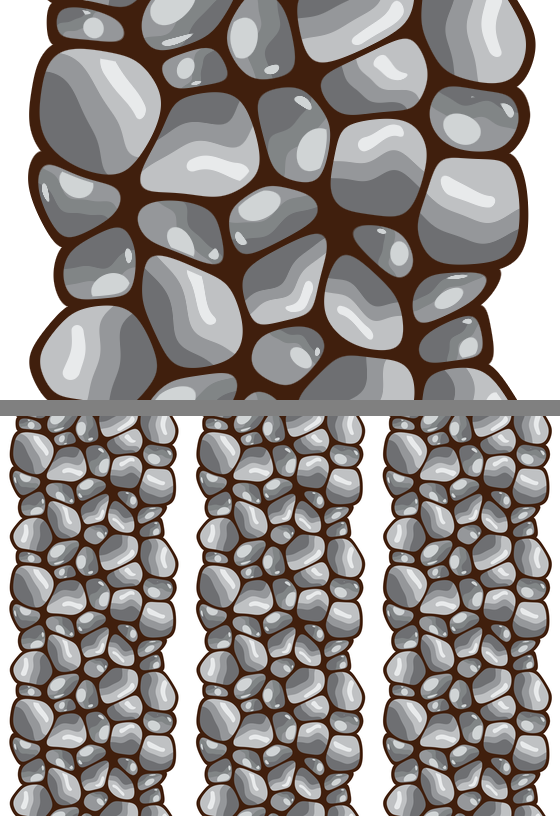
Top: one tile. Bottom: repeated 3 by 3.
Give the GLSL for this texture, as a WebGL 1 fragment shader.

```glsl
precision highp float;
uniform vec2 u_resolution;

const float TAU = 6.2831853;
const float ASPECT = 1.399;
const float COLUMNS = 5.0;
const float ROWS = 5.0;
const float MARGIN = 0.116;        // empty space beside the outer columns
const float EDGE_INSET = 0.045;    // stones never come closer to the sides
const float CORE_HALF = 0.48;      // half width of the solid mortar core
const float JITTER = 0.46;
const float SIZE_SPREAD = 0.022;   // power weight of the largest stones
const float HALF_GAP = 0.008;
const float OUTLINE = 0.023;
const float SHARPNESS = 50.0;      // higher gives tighter stone corners
const float WARP = 0.016;
const float SMOOTH_SIZE = 0.58;    // larger stones get the plain bands
const vec2 SEED = vec2(17.0, 43.0);

const vec3 PAPER = vec3(1.0);
const vec3 MORTAR = vec3(0.25, 0.12, 0.05);
const vec3 DARK = vec3(0.43, 0.437, 0.447);
const vec3 SLATE = vec3(0.507, 0.52, 0.527);
const vec3 GREY = vec3(0.585, 0.592, 0.602);
const vec3 SILVER = vec3(0.75, 0.757, 0.765);
const vec3 PALE = vec3(0.815, 0.832, 0.836);
const vec3 GLEAM = vec3(0.91, 0.917, 0.922);

vec3 hash3(vec2 c) {
  vec3 h = fract(c.xyx * vec3(0.1031, 0.1030, 0.0973));
  h += dot(h, h.yxz + 33.33);
  return fract((h.xxy + h.yzz) * h.zyx);
}

vec2 cellSize() {
  return vec2((ASPECT - 2.0 * MARGIN) / COLUMNS, 1.0 / ROWS);
}

vec2 wrapRow(vec2 cell) {
  return vec2(cell.x, mod(cell.y, ROWS)) + SEED;
}

// Odd columns are staggered by half a row
float stagger(float column) {
  return 0.5 * mod(column, 2.0);
}

// Site position in xy, power weight in z
vec3 site(vec2 cell) {
  vec3 h = hash3(wrapRow(cell));
  vec2 at = cell + 0.5 + vec2(0.0, stagger(cell.x)) + JITTER * (h.xy - 0.5);
  return vec3(at * cellSize() + vec2(MARGIN, 0.0), SIZE_SPREAD * h.z * h.z);
}

// Rounded power cell: x = signed distance, y = radius
vec2 stone(vec2 p, vec2 cell, vec3 s) {
  float side = abs(p.x - 0.5 * ASPECT) - 0.5 * ASPECT + EDGE_INSET;
  float walls = exp(SHARPNESS * side);
  float reach = 0.0;
  for (int i = -2; i <= 2; i++) {
    for (int j = -2; j <= 2; j++) {
      if (i == 0 && j == 0) continue;
      vec3 other = site(cell + vec2(float(i), float(j)));
      vec2 toOther = other.xy - s.xy;
      float span = max(length(toOther), 0.001);
      float offset = 0.5 * (span + (s.z - other.z) / span) - HALF_GAP;
      walls += exp(SHARPNESS * (dot(p - s.xy, toOther / span) - offset));
      reach += exp(-SHARPNESS * offset);
    }
  }
  return vec2(log(walls), -1.3 * log(reach)) / SHARPNESS;
}

float cover(float d) {
  return clamp(0.5 - d * u_resolution.y, 0.0, 1.0);
}

vec3 shadeStone(vec2 p, vec3 s, vec2 shape, vec3 h) {
  float r = max(shape.y, 0.04);
  float depth = shape.x / r;
  float angle = TAU * h.x;
  vec2 dir = vec2(cos(angle), sin(angle));
  vec2 q = (p - s.xy) / r;
  float u = dot(q, dir);
  float v = dot(q, vec2(-dir.y, dir.x));
  float wave = u + 0.2 * sin(2.4 * v + TAU * h.y) + 0.06 * sin(5.0 * v + TAU * h.z);
  bool plain = s.z > SIZE_SPREAD * SMOOTH_SIZE * SMOOTH_SIZE;

  // Three wavy tone bands
  vec3 color = mix(DARK, plain ? GREY : SLATE, cover((-0.42 - wave) * r));
  color = mix(color, plain ? SILVER : GREY, cover(((plain ? 0.02 : 0.2) - wave) * r));

  if (plain) {
    // Long gleam following the bands
    float gleam = length(vec2(max(abs(v) - 0.42, 0.0), wave - 0.48)) - 0.15 - 0.06 * v;
    return mix(color, GLEAM, cover(max(gleam, depth + 0.12) * r));
  }
  // Pale facet inside a thin rim, and a crescent near the far edge
  float facet = length(vec2(u - 0.6, 0.75 * v)) - 0.54;
  color = mix(color, PALE, cover(max(facet, depth + 0.1) * r));
  float crescent = length(vec2(2.4 * (depth + 0.23), u + 0.4)) - 0.27;
  return mix(color, PALE, cover(max(crescent, -v) * r));
}

void main() {
  vec2 uv = gl_FragCoord.xy / u_resolution;
  vec2 p = uv * vec2(ASPECT, 1.0);
  p += WARP * sin(TAU * vec2(2.0 * uv.y + uv.x, 3.0 * uv.x - uv.y) + vec2(0.6, 2.1));

  // Nearest stone
  vec2 grid = (p - vec2(MARGIN, 0.0)) / cellSize();
  vec2 nearest = vec2(10.0, 1.0);
  vec2 nearestCell = vec2(0.0);
  for (int i = -1; i <= 1; i++) {
    float column = floor(grid.x) + float(i);
    if (column < 0.0 || column > COLUMNS - 1.0) continue;
    for (int j = -2; j <= 2; j++) {
      vec2 cell = vec2(column, floor(grid.y - stagger(column)) + float(j));
      vec2 shape = stone(p, cell, site(cell));
      if (shape.x < nearest.x) {
        nearest = shape;
        nearestCell = cell;
      }
    }
  }

  // Paper, mortar, stone
  float core = abs(p.x - 0.5 * ASPECT) - CORE_HALF;
  vec3 color = mix(PAPER, MORTAR, cover(min(nearest.x - OUTLINE, core)));
  vec3 look = hash3(wrapRow(nearestCell) + 61.0);
  vec3 face = shadeStone(p, site(nearestCell), nearest, look);
  gl_FragColor = vec4(mix(color, face, cover(nearest.x)), 1.0);
}
```
